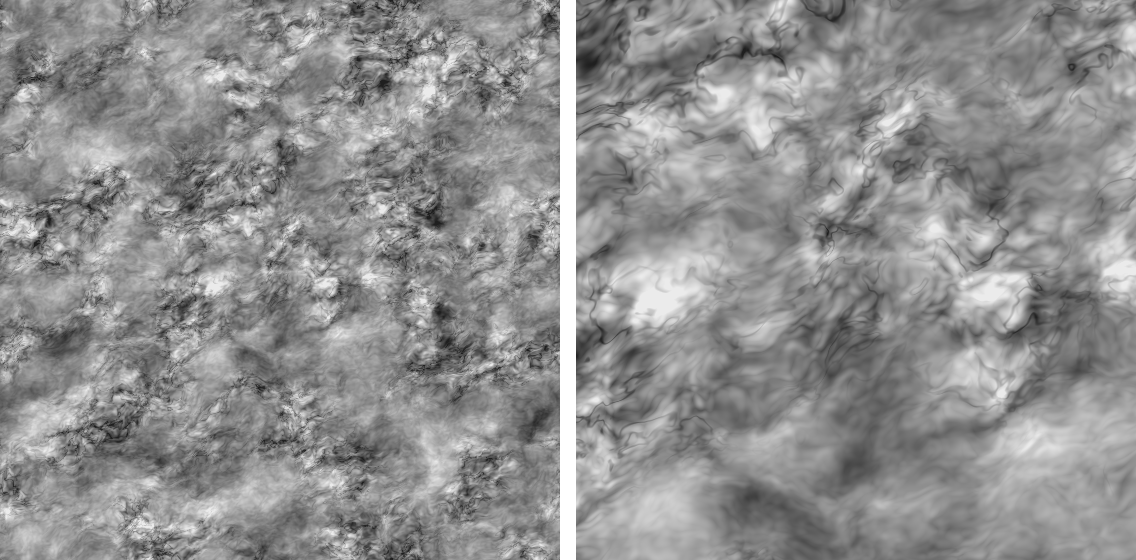
Left, the full canvas; right, a detail of the centre.
Reproduce this texture procedurally as a Shadertoy shader.

```glsl
vec2 hash22(vec2 p) {
    vec3 q = fract(p.xyx * vec3(0.1031, 0.1030, 0.0973));
    q += dot(q, q.yzx + 33.33);
    return fract((q.xx + q.yz) * q.zy);
}

// Random slope of a lattice point, wrapped along the leaning lattice
vec2 slopeAt(vec2 cell, vec2 cells, float lean, float seed) {
    float turn = floor((cell.x + 0.5) / cells.x);
    cell -= turn * vec2(cells.x, -lean);
    cell.y -= cells.y * floor((cell.y + 0.5) / cells.y);
    return hash22(cell + seed * vec2(37.0, 61.0)) * 2.0 - 1.0;
}

// Tiling gradient noise whose rows rise to the right
float noise(vec2 uv, vec2 cells, float seed) {
    float lean = floor(cells.y * 0.2);
    vec2 p = uv * cells - vec2(0.0, uv.x * lean);
    vec2 i = floor(p), f = p - i;
    vec2 s = f * f * f * (f * (f * 6.0 - 15.0) + 10.0);
    vec2 e = vec2(1.0, 0.0);
    float a = dot(slopeAt(i, cells, lean, seed), f);
    float b = dot(slopeAt(i + e.xy, cells, lean, seed), f - e.xy);
    float c = dot(slopeAt(i + e.yx, cells, lean, seed), f - e.yx);
    float d = dot(slopeAt(i + e.xx, cells, lean, seed), f - e.xx);
    return mix(mix(a, b, s.x), mix(c, d, s.x), s.y);
}

float fbm(vec2 uv, vec2 cells, int octaves, float gain, float seed) {
    float sum = 0.0, amp = 1.0;
    for (int k = 0; k < octaves; k++) {
        sum += amp * noise(uv, cells, seed + float(k));
        cells *= 2.0;
        amp *= gain;
    }
    return sum;
}

// Folded noise: puffy lumps divided by dark creases
float billow(vec2 uv, vec2 cells, float seed) {
    float sum = 0.0, amp = 1.0;
    for (int k = 0; k < 4; k++) {
        sum += amp * abs(noise(uv, cells, seed + float(k)));
        cells *= 2.0;
        amp *= 0.75;
    }
    return sum;
}

void mainImage(out vec4 fragColor, in vec2 fragCoord) {
    vec2 uv = fragCoord / iResolution.xy;

    // Slightly crumpled coordinates
    vec2 warp = vec2(fbm(uv, vec2(8.0), 4, 0.6, 1.0), fbm(uv, vec2(8.0), 4, 0.6, 7.0));
    vec2 p = uv + 0.025 * warp;

    // Patches of rough, creased surface between smoother haze
    float rough = smoothstep(-0.2, 0.25, fbm(p, vec2(5.0, 6.0), 3, 0.55, 13.0));

    // Soft clouds with finer grain where rough
    float gray = 0.56 + 0.36 * fbm(p, vec2(7.0, 9.0), 5, mix(0.58, 0.72, rough), 19.0);
    gray += mix(0.1, 0.2, rough) * fbm(uv + 0.01 * warp, vec2(40.0, 52.0), 3, 0.8, 45.0);

    // Lumps and crumbly dark veins
    gray += mix(0.2, 0.75, rough) * (billow(p, vec2(14.0, 20.0), 27.0) - 0.38);
    float vein = abs(fbm(p, vec2(11.0, 15.0), 5, 0.7, 34.0));
    gray -= 0.17 * rough * (1.0 - smoothstep(0.0, 0.09, vein));

    // Sparse pale and dark blotches
    float blotch = noise(p, vec2(11.0, 12.0), 41.0);
    gray += 0.13 * smoothstep(0.26, 0.5, blotch) - 0.2 * smoothstep(0.28, 0.5, -blotch);

    fragColor = vec4(vec3(clamp(gray, 0.12, 0.92)), 1.0);
}
```
